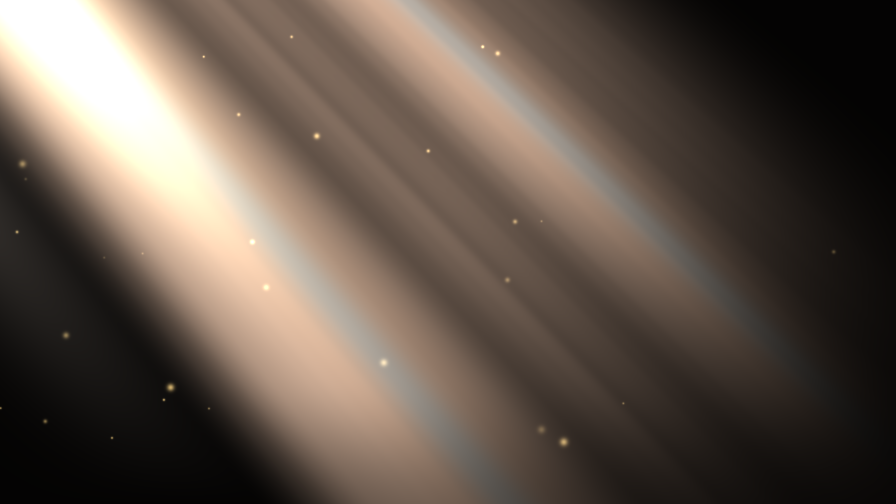
Write a WebGL 1 fragment shader that draws this background.

```glsl
precision highp float;
// Warm shafts of light fan out from beyond the top left corner, with floating dust.
// A fan coordinate stays constant along each ray; soft bands across it set brightness
// and tint, then distance fading, a hot corner glow and hashed specks are layered on.

uniform vec2 u_resolution;

const vec3 LIGHT = vec3(1.0, 0.84, 0.73);
const vec3 WARM_FRINGE = vec3(1.0, 0.80, 0.66);
const vec3 COOL_CORE = vec3(0.87, 0.86, 0.83);
const vec3 HOT_GLOW = vec3(0.85, 0.80, 0.64);
const vec3 DUST_GOLD = vec3(1.0, 0.84, 0.50);
const vec3 AMBIENT = vec3(0.016, 0.013, 0.011);
const int DUST_COUNT = 30;

float hash(float n) {
  return fract(sin(n * 127.1) * 43758.5453);
}

float noise(float x) {
  float cell = floor(x);
  float t = fract(x);
  return mix(hash(cell), hash(cell + 1.0), t * t * (3.0 - 2.0 * t));
}

// Soft bump of height one.
float band(float x, float centre, float width) {
  float d = (x - centre) / width;
  return exp(-d * d);
}

// Position where the ray through p meets the top edge; p.y is depth below it.
float fanCoordinate(vec2 p) {
  return (p.x - 0.86 * p.y) / (1.0 + 0.26 * p.y);
}

// Brightness across the fan of rays.
float rayProfile(float u) {
  float level = 0.55;
  level += 0.42 * band(u, 0.03, 0.18);
  level += 0.29 * band(u, 0.765, 0.10);
  level -= 0.18 * band(u, 0.33, 0.065);
  level -= 0.09 * band(u, 0.462, 0.024);
  level -= 0.12 * band(u, 0.57, 0.065);
  level -= 0.08 * band(u, 0.96, 0.08);
  level += 0.03 * (noise(u * 24.0 + 7.0) - 0.5);
  level += 0.02 * (noise(u * 55.0 + 31.0) - 0.5);
  float envelope = smoothstep(-0.28, -0.09, u) * (1.0 - smoothstep(0.82, 1.47, u));
  return level * envelope;
}

// Cool centre with a warm fringe on either side.
vec3 tintRay(vec3 base, float u, float centre, float width) {
  vec3 fringed = mix(base, WARM_FRINGE, 0.7 * band(u, centre, width * 2.2));
  return mix(fringed, COOL_CORE, 0.85 * band(u, centre, width));
}

// Dust gathers toward the left; most specks are tiny.
vec3 dust(vec2 p, float aspect) {
  vec3 sum = vec3(0.0);
  for (int i = 0; i < DUST_COUNT; i++) {
    float id = float(i) + 1.0;
    float across = pow(hash(id), 1.5) * aspect;
    float depth = mix(0.06, 0.90, hash(id + 51.3));
    float size = hash(id + 97.7);
    float radius = mix(0.0022, 0.0075, size * size * size);
    float glint = mix(0.15, 0.75, hash(id + 143.9));
    float d = length(p - vec2(across, depth));
    sum += DUST_GOLD * glint * band(d, 0.0, radius);
  }
  return sum;
}

void main() {
  vec2 p = gl_FragCoord.xy / u_resolution.y;
  p.y = 1.0 - p.y;
  float aspect = u_resolution.x / u_resolution.y;
  float u = fanCoordinate(p);
  float reach = length(p);

  // Rays dim with depth and distance from the source corner.
  float fade = (1.0 - 0.24 * p.y) * (1.0 - 0.97 * smoothstep(0.92, 2.1, reach));
  fade *= 1.0 - 0.2 * smoothstep(0.75, 1.0, p.y);
  vec3 tint = tintRay(LIGHT, u, 0.122, 0.046);
  tint = tintRay(tint, u, 0.81, 0.042);
  vec3 color = AMBIENT + tint * rayProfile(u) * fade;

  // Faint haze left of the main shaft.
  float haze = 0.31 * band(u, -0.38, 0.14) * max(1.0 - p.y, 0.0);
  color += vec3(1.0, 0.93, 0.87) * haze;

  // Hot core stretched along the main shaft.
  color += HOT_GLOW * 0.8 * band(u, 0.07, 0.135) * band(reach, 0.0, 0.57);

  color += dust(p, aspect);
  gl_FragColor = vec4(clamp(color, 0.0, 1.0), 1.0);
}
```
